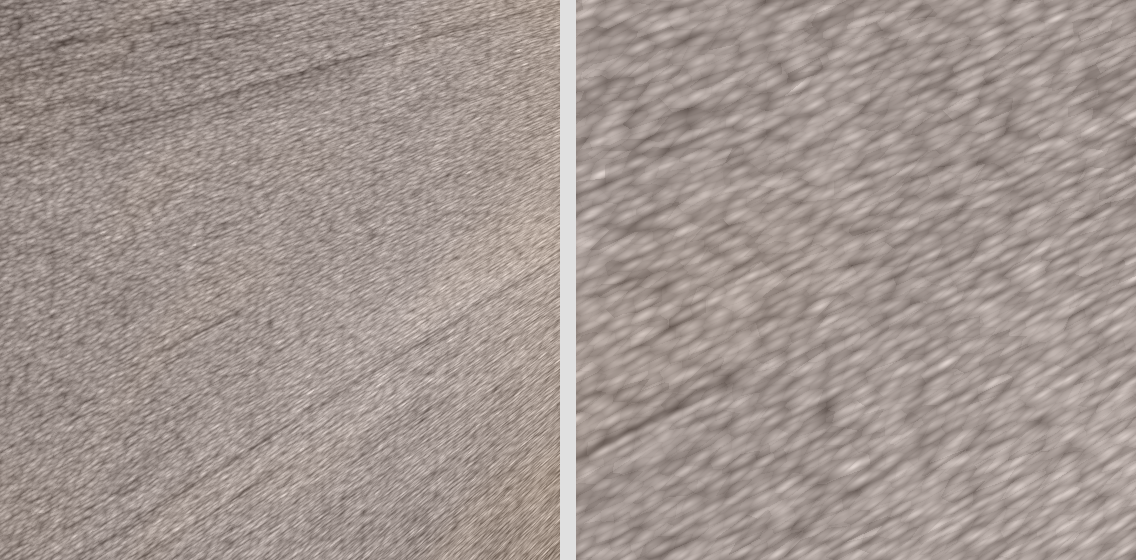
Left, the full canvas; right, a detail of the centre.
Give the GLSL for this texture, as a three.js fragment shader.

```glsl
varying vec2 vUv;

vec2 hash2(vec2 p) {
  vec2 q = vec2(dot(p, vec2(127.1, 311.7)), dot(p, vec2(269.5, 183.3)));
  return fract(sin(q) * 43758.545);
}

// Cellular noise: x is the distance to the nearest point, y that cell's random tone
vec2 cellular(vec2 p) {
  vec2 cell = floor(p);
  vec2 nearest = vec2(9.0, 0.0);
  for (int j = -1; j <= 1; j++) {
    for (int i = -1; i <= 1; i++) {
      vec2 neighbour = cell + vec2(float(i), float(j));
      vec2 jitter = hash2(neighbour);
      float d = length(neighbour + jitter - p);
      if (d < nearest.x) nearest = vec2(d, fract(jitter.x * 17.0 + jitter.y * 31.0));
    }
  }
  return nearest;
}

// Thin dark line along the grain, fading in and out between two x positions
float crease(vec2 grain, float across, float start, float end, float width) {
  float d = (grain.y - across) / width;
  float span = smoothstep(start - 0.04, start + 0.04, grain.x)
             * (1.0 - smoothstep(end - 0.03, end + 0.03, grain.x));
  return exp(-d * d) * span;
}

// Soft irregular blotches from layered sines
float blotches(vec2 p) {
  float a = sin(p.x * 7.0 + 2.0 * sin(p.y * 9.0 + 1.0));
  float b = sin(p.y * 17.0 - p.x * 5.0 + 1.5 * sin(p.x * 13.0));
  return 0.5 * (a + b);
}

void main() {
  // Grain lines fan out from a distant point beyond the right edge
  float x = vUv.x;
  float across = (vUv.y - 0.59 * x) / (1.0 - 0.43 * x);
  across += 0.0015 * sin(x * 11.0 + across * 23.0);
  vec2 grain = vec2(x, across);

  // Short flecks, finer dashes, long fibres and wide bands
  vec2 fleck = cellular(grain * vec2(54.0, 122.0));
  vec2 dash = cellular(grain * vec2(85.0, 165.0) + 37.0);
  vec2 fibre = cellular(grain * vec2(9.0, 125.0) + 11.0);
  vec2 band = cellular(grain * vec2(1.6, 24.0) + 5.0);
  float lined = smoothstep(0.15, 0.6, abs(across - 0.38));

  float tone = 0.602;
  tone += 0.17 * (0.48 - fleck.x) + 0.07 * (fleck.y - 0.5);
  tone += 0.17 * (0.48 - dash.x) + 0.05 * (dash.y - 0.5);
  tone += mix(0.06, 0.15, lined) * (0.48 - fibre.x);
  tone += mix(0.02, 0.06, lined) * (0.48 - band.x);
  tone += 0.06 * smoothstep(0.92, 1.0, fleck.y) * smoothstep(0.45, 0.1, fleck.x);

  // Closely spaced wavering threads
  float waver = 2.0 * sin(x * 41.0 + across * 67.0) + 1.5 * sin(x * 23.0 - across * 109.0);
  tone += 0.024 * sin(across * 650.0 + waver);

  // Broad light and shade
  float patches = blotches(grain);
  tone += 0.06 * (x - 0.45) + 0.014 * patches;
  tone -= 0.06 * smoothstep(0.62, 0.82, across) * (1.0 - 0.8 * x);
  tone += 0.045 * exp(-pow((across + 0.05) / 0.2, 2.0)) * smoothstep(0.2, 0.7, x);
  tone -= 0.04 * smoothstep(-0.3, -0.7, across);

  // Creases, broken up by the flecks
  float creases = 0.10 * crease(grain, 0.716, 0.22, 0.95, 0.005);
  creases += 0.045 * crease(grain, 0.69, 0.15, 0.65, 0.025);
  creases += 0.07 * crease(grain, 0.895, -0.1, 0.5, 0.009);
  creases += 0.15 * crease(grain, 0.2325, 0.26, 0.44, 0.0035);
  creases += 0.11 * crease(grain, -0.082, 0.13, 1.1, 0.004);
  creases += 0.10 * crease(grain, -0.165, 0.24, 0.55, 0.005);
  creases += 0.08 * crease(grain, -0.27, 0.3, 0.8, 0.004);
  tone -= creases * (0.7 + 0.6 * fleck.y);

  // Greyish taupe, warmer in patches and towards the right edge
  float warmth = 0.2 * smoothstep(0.0, 1.0, patches) + 0.6 * smoothstep(0.7, 1.1, x);
  warmth += 0.4 * smoothstep(-0.5, -0.95, across);
  vec3 colour = vec3(tone) - vec3(0.0, 0.045, 0.064);
  colour += warmth * vec3(0.012, -0.008, -0.04);
  gl_FragColor = vec4(clamp(colour, 0.0, 1.0), 1.0);
}
```
